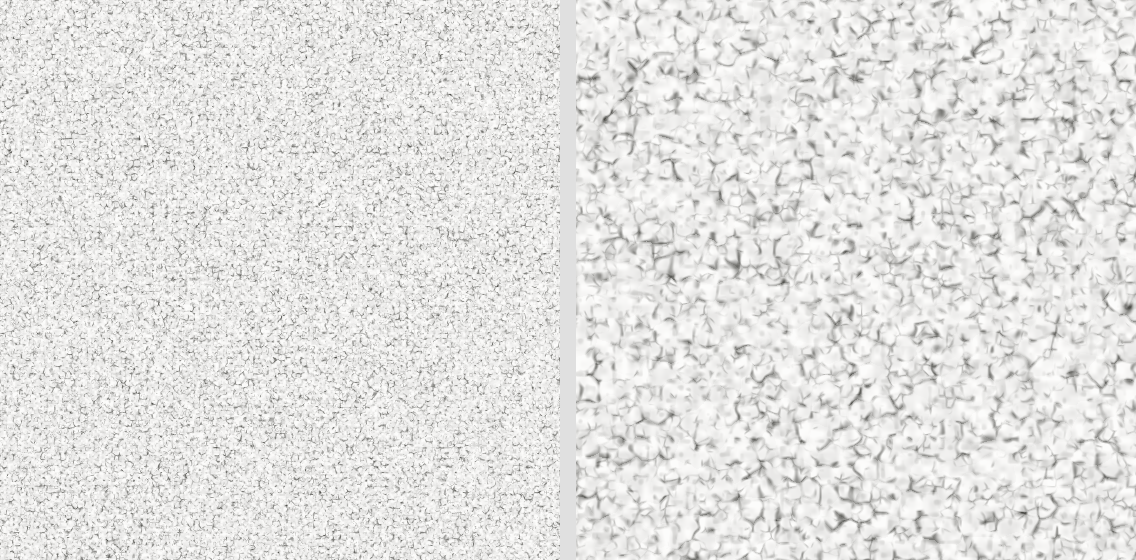
Left: the whole. Right: its middle third, enlarged.
Write a WebGL 1 fragment shader that draws this texture.

```glsl
precision highp float;
// Draws white, fine-grained plaster with short, broken grey crevices.

uniform vec2 u_resolution;

const vec3 CREVICE_COLOR = vec3(0.17, 0.17, 0.15);
const vec3 PLASTER_COLOR = vec3(0.953, 0.951, 0.946);
const vec3 HIGHLIGHT_COLOR = vec3(0.99, 0.988, 0.985);

vec2 hash2(vec2 cell) {
  vec3 p = fract(cell.xyx * vec3(0.1031, 0.1030, 0.0973));
  p += dot(p, p.yzx + 33.33);
  return fract((p.xx + p.yz) * p.zy);
}

float valueNoise(vec2 p) {
  vec2 cell = floor(p);
  vec2 f = fract(p);
  f = f * f * (3.0 - 2.0 * f);
  float bottom = mix(hash2(cell).x, hash2(cell + vec2(1.0, 0.0)).x, f.x);
  float top = mix(hash2(cell + vec2(0.0, 1.0)).x, hash2(cell + 1.0).x, f.x);
  return mix(bottom, top, f.y);
}

// Returns the offset from the nearest grain centre (xy) and the gap to the next grain (z).
vec3 grainField(vec2 p) {
  vec2 cell = floor(p);
  vec2 nearestOffset = vec2(0.0);
  float nearest = 8.0;
  float second = 8.0;
  for (int y = -1; y <= 1; y++) {
    for (int x = -1; x <= 1; x++) {
      vec2 neighbour = cell + vec2(float(x), float(y));
      vec2 offset = p - neighbour - mix(vec2(0.12), vec2(0.88), hash2(neighbour));
      float d = length(offset);
      if (d < nearest) {
        second = nearest;
        nearest = d;
        nearestOffset = offset;
      } else {
        second = min(second, d);
      }
    }
  }
  return vec3(nearestOffset, second - nearest);
}

// Crevice depth between grains, broken up into short flecks by a fine noise.
float creviceDepth(vec3 grain, float width, float fleck) {
  float seam = 1.0 - smoothstep(0.0, width, grain.z);
  float underside = clamp(1.0 - 0.4 * grain.y, 0.7, 1.3);
  return seam * underside * smoothstep(0.42, 0.95, fleck);
}

void main() {
  vec2 uv = gl_FragCoord.xy / min(u_resolution.x, u_resolution.y);

  // Ragged grain outlines
  vec2 warp = vec2(valueNoise(uv * 170.0), valueNoise(uv * 170.0 + 71.0)) - 0.5;
  vec2 p = uv + warp * 0.004;
  vec3 coarse = grainField(p * 84.0);
  vec3 fine = grainField(p * 165.0 + 19.0);

  // Short seams and tiny pits
  float depth = 0.46 * creviceDepth(coarse, 0.34, valueNoise(uv * 205.0 + 7.0));
  depth += 0.27 * creviceDepth(fine, 0.42, valueNoise(uv * 225.0 + 43.0));
  depth += 0.12 * smoothstep(0.62, 0.98, valueNoise(uv * 250.0 + 11.0));

  // Soft light from the upper left, and surface grit
  float slope = dot(coarse.xy, vec2(-0.5, 0.85));
  float grit = valueNoise(uv * 240.0 + 5.0) - 0.5;
  float relief = 0.018 * slope + 0.10 * grit;

  vec3 color = mix(PLASTER_COLOR + relief, CREVICE_COLOR, clamp(depth, 0.0, 1.0));
  gl_FragColor = vec4(min(color, HIGHLIGHT_COLOR), 1.0);
}
```
